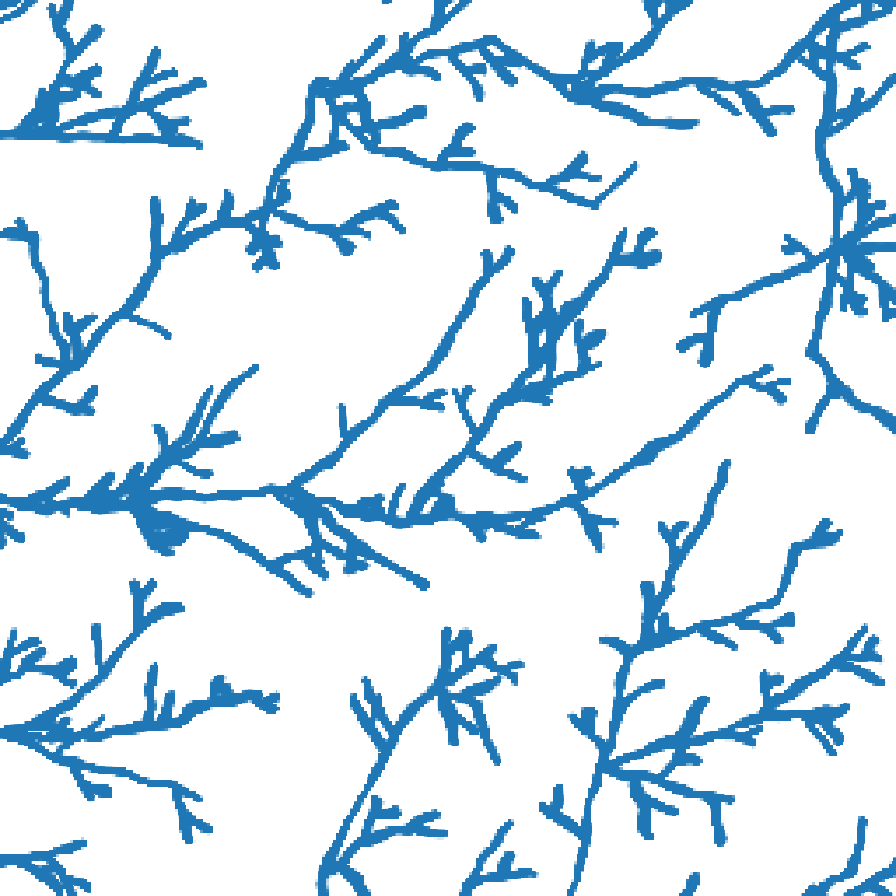
Give the GLSL for this pattern, as a Shadertoy shader.

```glsl
// Branching river network: blue channels with side twigs on a white ground.

const vec3 GROUND = vec3(1.0);
const vec3 WATER = vec3(0.12, 0.47, 0.71);
const float CELLS = 8.0;         // river sites across the canvas
const float RASTER = 256.0;      // stair steps across the canvas
const float HALF_WIDTH = 0.0058; // channel half width, canvas units
const int SIDE = 7;              // width of the cached block of sites
const int TWIGS = 3;             // twig candidates per channel

vec2 hash22(vec2 p) {
    vec3 q = fract((p.xyx + 17.3) * vec3(0.1031, 0.1030, 0.0973));
    q += dot(q, q.yzx + 33.33);
    return fract((q.xx + q.yz) * q.zy);
}

float cornerSlope(vec2 cell, vec2 corner, vec2 f) {
    return dot(hash22(cell + corner) * 2.0 - 1.0, f - corner);
}

float gradientNoise(vec2 p) {
    vec2 i = floor(p), f = fract(p);
    vec2 u = f * f * f * (f * (f * 6.0 - 15.0) + 10.0);
    float low = mix(cornerSlope(i, vec2(0, 0), f), cornerSlope(i, vec2(1, 0), f), u.x);
    float high = mix(cornerSlope(i, vec2(0, 1), f), cornerSlope(i, vec2(1, 1), f), u.x);
    return mix(low, high, u.y);
}

vec2 wander(vec2 p, float frequency, float amount) {
    vec2 q = p * frequency;
    return amount * vec2(gradientNoise(q + 5.7), gradientNoise(q + 81.2));
}

float segmentDistance(vec2 p, vec2 a, vec2 b) {
    vec2 pa = p - a, ba = b - a;
    return length(pa - ba * clamp(dot(pa, ba) / dot(ba, ba), 0.0, 1.0));
}

vec2 turn(vec2 v, float angle) {
    float c = cos(angle), s = sin(angle);
    return vec2(c * v.x - s * v.y, s * v.x + c * v.y);
}

// Jittered site (xy) and its terrain height (z), sloping to the lower left
vec3 riverSite(vec2 cell) {
    vec2 site = cell + 0.1 + 0.8 * hash22(cell);
    float bumps = 1.3 * gradientNoise(site * 0.42 + 3.1);
    float rough = 0.25 * hash22(cell + 57.0).x;
    return vec3(site, dot(site, vec2(0.30, 0.14)) + bumps + rough);
}

// Forked side twigs that lean upstream from the channel a -> b
float twigDistance(vec2 p, vec2 a, vec2 b, vec2 seed) {
    float d = 1e3;
    vec2 upstream = normalize(a - b);
    for (int i = 0; i < TWIGS; i++) {
        vec2 r = hash22(seed + 31.0 * float(i + 1));
        vec2 s = hash22(seed + 19.0 * float(i + 1) + 140.0);
        if (s.x > 0.7) continue;
        float hand = s.y < 0.5 ? -1.0 : 1.0;
        vec2 root = mix(a, b, (float(i) + r.x) / float(TWIGS));
        vec2 heading = turn(upstream, hand * mix(0.6, 1.4, r.y));
        float reach = mix(0.22, 0.58, fract(s.y * 7.0));
        vec2 tip = root + heading * reach;
        d = min(d, segmentDistance(p, root, tip));
        if (s.x < 0.45) {
            vec2 fork = mix(root, tip, mix(0.4, 0.75, r.x));
            vec2 forkTip = fork + turn(heading, -hand * 0.95) * reach * 0.5;
            d = min(d, segmentDistance(p, fork, forkTip));
        }
    }
    return d;
}

// Each site drains to its steepest downhill neighbour
float riverDistance(vec2 p) {
    vec2 home = floor(p);
    vec3 sites[SIDE * SIDE];
    for (int y = 0; y < SIDE; y++)
        for (int x = 0; x < SIDE; x++)
            sites[y * SIDE + x] = riverSite(home + vec2(x, y) - 3.0);

    float d = 1e3;
    for (int y = 1; y < SIDE - 1; y++)
        for (int x = 1; x < SIDE - 1; x++) {
            vec3 source = sites[y * SIDE + x];
            vec2 outlet = source.xy;
            float steepest = 0.0;
            for (int j = -1; j <= 1; j++)
                for (int i = -1; i <= 1; i++) {
                    vec3 other = sites[(y + j) * SIDE + x + i];
                    float run = max(distance(source.xy, other.xy), 0.3);
                    float slope = (source.z - other.z) / run;
                    if (slope > steepest) { steepest = slope; outlet = other.xy; }
                }
            if (steepest > 0.0) {
                d = min(d, segmentDistance(p, source.xy, outlet));
                d = min(d, twigDistance(p, source.xy, outlet, floor(source.xy)));
            }
        }
    return d;
}

void mainImage(out vec4 fragColor, in vec2 fragCoord) {
    float pixel = 1.0 / iResolution.y;
    vec2 q = fragCoord * pixel * RASTER;

    // Stair-stepped position, with the joins softened over one pixel
    float soft = clamp(0.5 * pixel * RASTER, 0.01, 0.5);
    vec2 cellCentre = floor(q - 0.5) + 0.5;
    vec2 uv = (cellCentre + smoothstep(0.5 - soft, 0.5 + soft, fract(q - 0.5))) / RASTER;

    // Crooked courses: broad bends plus fine kinks
    vec2 bent = uv + wander(uv, 11.0, 0.022) + wander(uv, 38.0, 0.008);
    float d = riverDistance(bent * CELLS) / CELLS;
    float water = 1.0 - smoothstep(-0.5 * pixel, 0.5 * pixel, d - HALF_WIDTH);
    fragColor = vec4(mix(GROUND, WATER, water), 1.0);
}
```
